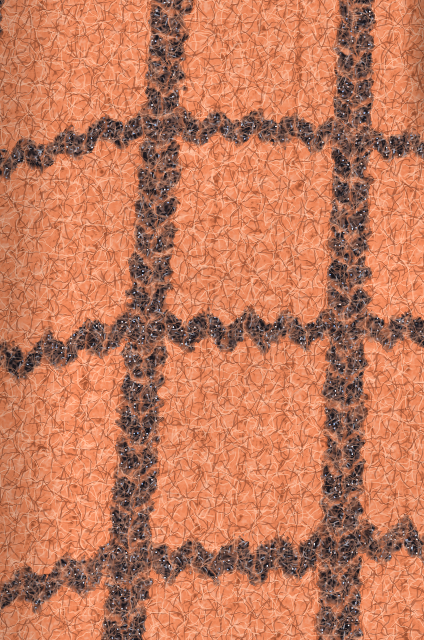
Reproduce this texture procedurally as a WebGL 2 fragment shader.

```glsl
#version 300 es
precision highp float;
// Fuzzy orange knit with a dark, glittering windowpane check.
// The canvas is bent into stitch space, where V-shaped stitches colour the
// check; gradient noise makes the wool and layers of thin arcs make the hairs.
uniform vec2 u_resolution;
out vec4 outColor;

vec2 hash2(vec2 p) {
  vec3 q = fract(p.xyx * vec3(0.1031, 0.1030, 0.0973));
  q += dot(q, q.yzx + 33.33);
  return fract((q.xx + q.yz) * q.zy);
}

float corner(vec2 cell, vec2 offset) {
  return dot(hash2(cell) * 2.0 - 1.0, offset);
}

// Gradient noise, about -1 to 1
float noise(vec2 p) {
  p += 200.0;
  vec2 i = floor(p), f = fract(p), w = f * f * f * (f * (f * 6.0 - 15.0) + 10.0), e = vec2(1, 0);
  float low = mix(corner(i, f), corner(i + e.xy, f - e.xy), w.x);
  float high = mix(corner(i + e.yx, f - e.yx), corner(i + 1.0, f - 1.0), w.x);
  return 1.5 * mix(low, high, w.y);
}

// One curved hair in each cell of a turned grid
float hair(vec2 p, float layer, float cell, float width) {
  float a = layer * 2.4, c = cos(a), s = sin(a);
  p = mat2(c, s, -s, c) * p / cell + 100.0 + layer * 17.3;
  vec2 r = hash2(floor(p)), f = fract(p) - 0.5;
  float across = f.y - (r.x - 0.5) * 0.45 - (r.y - 0.5) * (1.5 * f.x * f.x + 0.3 * f.x);
  float edge = max(width, 1.0 / u_resolution.y);
  return smoothstep(edge, edge * 0.15, abs(across) * cell) * smoothstep(0.5, 0.3, abs(f.x));
}

// Bends the canvas so that the check lines fall on whole numbers
vec2 checkSpace(vec2 p) {
  float left = 0.193 + 0.074 * p.y, right = 0.528 + 0.028 * p.y;
  float d = p.y - 0.484 + 0.05 * (1.0 - smoothstep(0.0, 0.22, p.x))
          + 0.1 * (p.y - 0.48) * smoothstep(0.4, 0.66, p.x);
  return vec2((p.x - left) / (right - left), 1.0 + 2.987 * d + 0.561 * d * d);
}

// 1 where a stitch index is a multiple of the period
float onLine(float index, float period) {
  return 1.0 - step(0.5, abs(index - period * round(index / period)));
}

void main() {
  vec2 p = gl_FragCoord.xy / u_resolution.y;
  float coarse = noise(p * 48.0), medium = noise(p * 95.0 + 7.0), fine = noise(p * 210.0);

  // Stitches: 5 columns and 7 rows to each check
  vec2 s = checkSpace(p) * vec2(5, 7);
  s += 0.16 * vec2(coarse, noise(p * 48.0 + 31.0)) + 0.09 * vec2(medium, fine);
  float column = round(s.x), side = abs(s.x - column);
  float rise = s.y - 1.1 * (side - 0.25);
  float row = round(rise), along = abs(rise - row);
  vec2 chance = hash2(vec2(column * 2.0 + step(column, s.x), row) + 60.0);
  float leg = smoothstep(0.52, 0.3, along + 0.12 * medium)
            * smoothstep(0.54, 0.4, side) * smoothstep(-0.03, 0.08, side + 0.04 * fine);

  // Orange wool, darker in the furrows between the stitches
  float strand = noise(vec2(s.x * 9.0, rise * 2.6));
  float tone = 0.50 + 0.16 * leg + 0.2 * coarse + 0.3 * medium + 0.3 * fine + 0.22 * strand;
  tone -= 0.16 * smoothstep(0.32, 0.5, side);
  vec3 color = mix(vec3(0.60, 0.30, 0.18), vec3(0.90, 0.51, 0.34), smoothstep(0.0, 0.5, tone));
  color = mix(color, vec3(0.92, 0.63, 0.50), smoothstep(0.5, 1.0, tone));

  // Dark yarn of the check, thinner and browner in some stitches
  float vertical = onLine(column, 5.0), horizontal = onLine(row, 7.0);
  float line = max(vertical, horizontal);
  float dark = line * mix(leg, 1.0, 0.25 + 0.3 * vertical * horizontal);
  dark *= 1.0 - 0.35 * chance.x * smoothstep(-0.3, 0.5, coarse + medium);
  vec3 yarn = mix(vec3(0.09, 0.08, 0.10), vec3(0.36, 0.27, 0.26),
                  smoothstep(-0.2, 0.7, fine + 0.6 * strand + 0.3 * chance.y));
  color = mix(color, yarn, dark);

  // Glitter: short pale strands and small bright specks
  for (int i = 0; i < 5; i++) {
    float layer = float(i);
    float glint = hair(p, layer + 40.0, 0.014 + 0.002 * layer, 0.0017);
    glint *= smoothstep(0.0, 0.45, noise(p * 75.0 + layer * 13.0));
    color = mix(color, vec3(0.66, 0.68, 0.74), 0.75 * glint * dark);
  }
  vec2 speckCell = floor(p * 150.0), speck = hash2(speckCell + 11.0);
  float spot = length(fract(p * 150.0) - 0.3 - 0.4 * speck);
  float sparkle = step(0.8, hash2(speckCell + 90.0).x) * smoothstep(0.3, 0.08, spot);
  color = mix(color, mix(vec3(0.55, 0.67, 0.88), vec3(0.97), speck.x), sparkle * dark);

  // Loose hairs: pale, orange and brown in turn, fainter over the dark yarn
  for (int i = 0; i < 24; i++) {
    float layer = float(i), kind = mod(layer, 3.0);
    float h = hair(p + 0.004 * vec2(coarse, medium), layer, 0.026 + 0.035 * fract(layer * 0.618), 0.0015);
    vec3 tint = kind < 0.5 ? vec3(0.98, 0.76, 0.64)
              : kind < 1.5 ? vec3(0.93, 0.56, 0.39) : vec3(0.56, 0.29, 0.19);
    tint = mix(tint, vec3(0.60, 0.45, 0.38), 0.5 * dark);
    color = mix(color, tint, h * mix(0.55, 0.33, dark));
  }

  // Soft light, falling off at the rounded left and upper right edges
  float shade = 1.03 - 0.16 * smoothstep(0.12, 0.0, p.x);
  shade -= 0.3 * smoothstep(0.62, 0.67, p.x) * smoothstep(0.7, 0.9, p.y);
  outColor = vec4(color * (shade + 0.05 * noise(p * 4.0)), 1.0);
}
```
